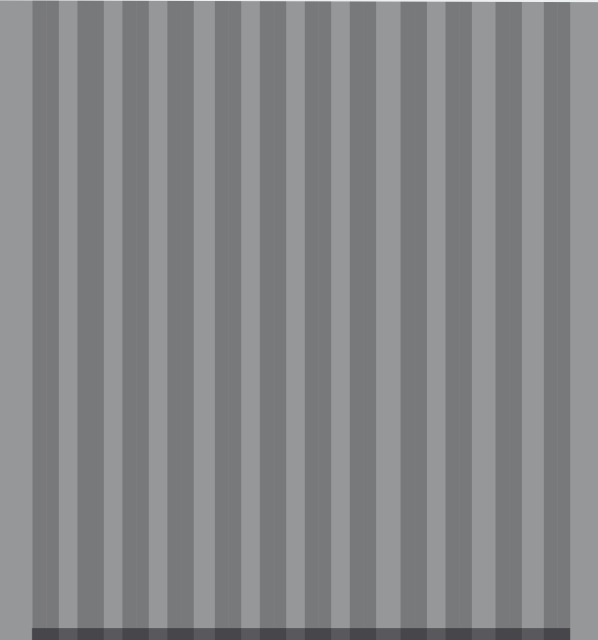
A WebGL 1 fragment shader for this pattern:

```glsl
precision highp float;

uniform vec2 u_resolution;

const int STRIPE_COUNT = 12;
const float FIRST_LEFT = 0.0543;
const float PITCH = 0.0752;
const float STRIPE_WIDTH = 0.0441;
const float SEAM_WIDTH = 0.0014;

const vec3 LIGHT_GREY = vec3(0.59, 0.592, 0.6);
const vec3 STRIPE_GREY = vec3(0.47, 0.473, 0.48);
const vec3 BAND_GAP = vec3(0.35, 0.35, 0.365);
const vec3 BAND_STRIPE = vec3(0.28, 0.28, 0.295);
const vec3 TOP_WHITE = vec3(0.93, 0.94, 0.94);

// Soft coverage of the interval [low, high]; exact for widths under a pixel.
float interval(float x, float low, float high, float pixel) {
  float covered = min(x + 0.5 * pixel, high) - max(x - 0.5 * pixel, low);
  return clamp(covered / pixel, 0.0, 1.0);
}

// Left edge of a stripe: even pitch plus a few wider gaps.
float stripeLeft(float index) {
  float drift = 0.0042 * step(3.5, index)
              + 0.0097 * step(7.5, index)
              + 0.0084 * step(9.5, index)
              + 0.0056 * step(10.5, index);
  return FIRST_LEFT + PITCH * index + drift;
}

// Layered sines vary how visible each central seam is.
float seamStrength(float index) {
  float wave = 0.6 + 0.3 * sin(index * 2.9 + 1.6) + 0.2 * sin(index * 5.3);
  return clamp(wave, 0.1, 1.0);
}

// x: stripe coverage, y: seam coverage.
vec2 stripes(float x, float pixel) {
  vec2 cover = vec2(0.0);
  for (int i = 0; i < STRIPE_COUNT; i++) {
    float index = float(i);
    float left = stripeLeft(index);
    float seam = left + 0.53 * STRIPE_WIDTH;
    cover.x += interval(x, left, left + STRIPE_WIDTH, pixel);
    cover.y += seamStrength(index)
             * interval(x, seam - 0.5 * SEAM_WIDTH, seam + 0.5 * SEAM_WIDTH, pixel);
  }
  return cover;
}

void main() {
  vec2 uv = gl_FragCoord.xy / u_resolution;
  vec2 pixel = 1.0 / u_resolution;

  // Vertical stripes with faint seams
  vec2 cover = stripes(uv.x, pixel.x);
  vec3 color = mix(LIGHT_GREY, STRIPE_GREY, cover.x);
  color += 0.025 * cover.y;

  // Dark band along the foot
  float right = stripeLeft(float(STRIPE_COUNT - 1)) + STRIPE_WIDTH;
  float band = interval(uv.x, FIRST_LEFT - 0.001, right, pixel.x)
             * interval(uv.y, -1.0, 0.0186, pixel.y);
  color = mix(color, mix(BAND_GAP, BAND_STRIPE, cover.x), band);

  // Thin pale wedge along the slightly tilted top edge
  float topEdge = 1.0 - 0.0006 - 0.0028 * uv.x;
  color = mix(color, TOP_WHITE, interval(uv.y, topEdge, 2.0, pixel.y));

  gl_FragColor = vec4(color, 1.0);
}
```
